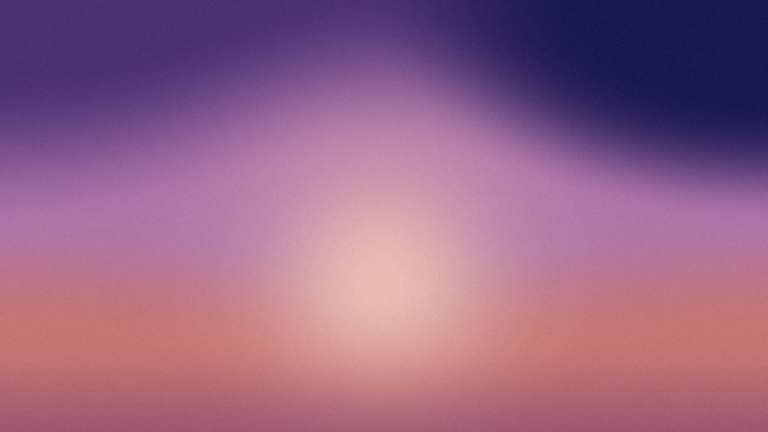
Write a WebGL 2 fragment shader that draws this background.

```glsl
#version 300 es
precision highp float;
// Soft dusk gradient: violet, orchid, coral and rose bands stacked vertically,
// lifted into a dome at the centre, with a navy corner and a warm oval glow.
// Everything is blended with smooth masks, then covered by a fine film grain.

uniform vec2 u_resolution;
out vec4 fragColor;

const vec3 VIOLET = vec3(0.295, 0.190, 0.455);
const vec3 ORCHID = vec3(0.690, 0.460, 0.660);
const vec3 CORAL  = vec3(0.775, 0.460, 0.445);
const vec3 ROSE   = vec3(0.610, 0.340, 0.445);
const vec3 NAVY   = vec3(0.104, 0.094, 0.320);
const vec3 GLOW   = vec3(0.925, 0.750, 0.700);

const float DOME_WIDTH  = 0.20;
const float DOME_LIFT   = 0.20;
const float CORAL_DELAY = 0.06;
const vec2  NAVY_RADII  = vec2(0.39, 0.37);
const float NAVY_BLUR   = 0.38;
const vec2  GLOW_CENTRE = vec2(0.497, 0.34);
const float GLOW_WIDTH  = 0.105;
const float GLOW_ABOVE  = 0.20;
const float GLOW_BELOW  = 0.155;
const float GLOW_AMOUNT = 0.95;
const vec2  GRAIN_CELLS = vec2(512.0, 288.0);
const float GRAIN_AMOUNT = 0.018;

float hash(vec2 p) {
    vec3 q = fract(p.xyx * 0.1031);
    q += dot(q, q.yzx + 33.33);
    return fract((q.x + q.y) * q.z);
}

float gaussian(float d, float sigma) {
    return exp(-0.5 * d * d / (sigma * sigma));
}

// Horizontal bands, with the orchid layer bulging upward at the centre
vec3 skyBands(vec2 uv) {
    float depth = 1.0 - uv.y;
    float dome = gaussian(uv.x - 0.5, DOME_WIDTH);
    vec3 color = mix(VIOLET, ORCHID, smoothstep(0.18, 0.56, depth + DOME_LIFT * dome));
    color = mix(color, CORAL, smoothstep(0.48, 0.78, depth - CORAL_DELAY * dome));
    return mix(color, ROSE, smoothstep(0.78, 1.03, depth));
}

// Blurred ellipse anchored at the upper right corner
float navyMask(vec2 uv) {
    float d = length((1.0 - uv) / NAVY_RADII);
    return 1.0 - smoothstep(1.0 - NAVY_BLUR, 1.0 + NAVY_BLUR, d);
}

// Oval light, softer above its centre than below
float glowMask(vec2 uv) {
    vec2 d = uv - GLOW_CENTRE;
    float height = d.y > 0.0 ? GLOW_ABOVE : GLOW_BELOW;
    return GLOW_AMOUNT * gaussian(d.x, GLOW_WIDTH) * gaussian(d.y, height);
}

void main() {
    vec2 uv = gl_FragCoord.xy / u_resolution;
    vec3 color = skyBands(uv);
    color = mix(color, NAVY, navyMask(uv));
    color = mix(color, GLOW, glowMask(uv));

    // Film grain on a grid fixed to the canvas
    color += GRAIN_AMOUNT * (hash(floor(uv * GRAIN_CELLS)) - 0.5);
    fragColor = vec4(clamp(color, 0.0, 1.0), 1.0);
}
```
